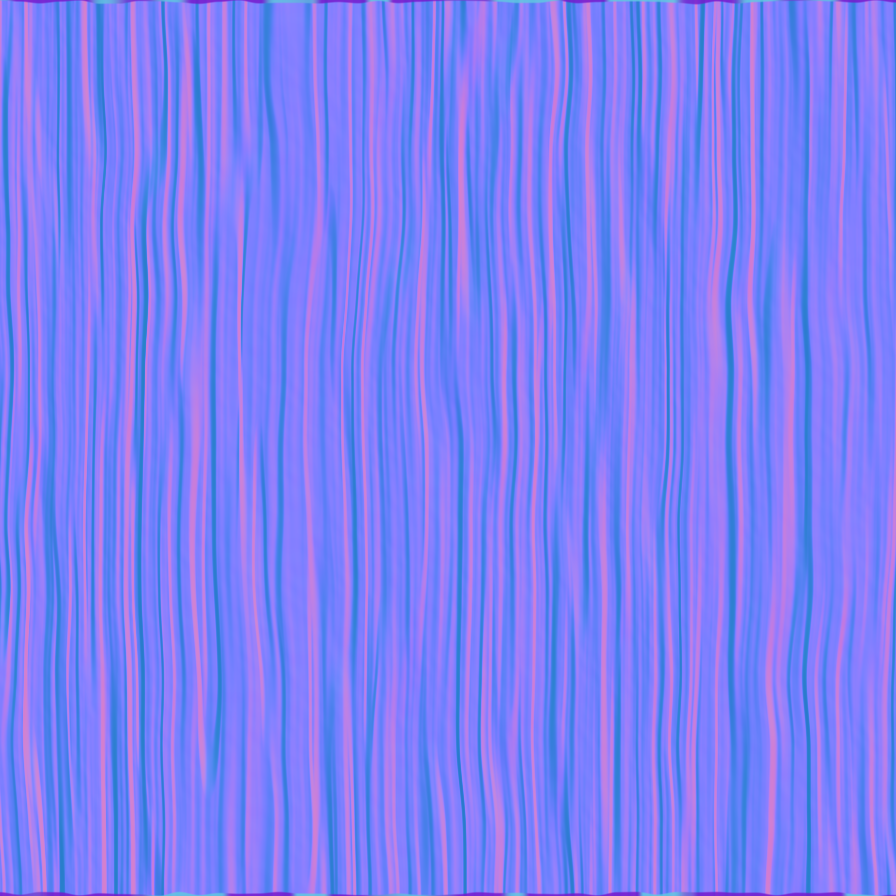
Reproduce this texture map procedurally as a WebGL 1 fragment shader.

```glsl
precision highp float;
// Tangent-space normal map of rough bark with long vertical grooves and fine fibres.
uniform vec2 u_resolution;

float hash(vec2 p) {
  p = fract(p * vec2(0.1031, 0.1137) + 0.317);
  p += dot(p, p.yx + 33.33);
  return fract((p.x + p.y) * p.x * 7.13 + p.y * 3.7);
}

float valueNoise(vec2 p) {
  vec2 i = floor(p), f = fract(p);
  f = f * f * (3.0 - 2.0 * f);
  return mix(mix(hash(i), hash(i + vec2(1.0, 0.0)), f.x),
             mix(hash(i + vec2(0.0, 1.0)), hash(i + vec2(1.0, 1.0)), f.x), f.y);
}

// One fibre: smooth noise along y, with its own random offset
float fibre(float column, float y) {
  y += 17.0 * hash(vec2(column, 91.0));
  float i = floor(y), f = fract(y);
  f = f * f * (3.0 - 2.0 * f);
  return mix(hash(vec2(column, i)), hash(vec2(column, i + 1.0)), f);
}

// Neighbouring fibres blended across x
float grain(vec2 p) {
  float i = floor(p.x), f = fract(p.x);
  f = f * f * f * (f * (f * 6.0 - 15.0) + 10.0);
  return mix(fibre(i, p.y), fibre(i + 1.0, p.y), f);
}

float barkHeight(vec2 p) {
  // Wavering of the strands and uneven spacing
  p.x += 0.012 * valueNoise(p * vec2(7.0, 5.0) + 5.0)
       + 0.006 * valueNoise(p * vec2(16.0, 12.0) + 40.0)
       + 0.05 * valueNoise(vec2(p.x * 5.0, p.y * 0.3) + 70.0);

  // Plateaus cut by wide and narrow grooves
  float depth = mix(0.3, 1.0, valueNoise(p * vec2(13.0, 1.8) + 20.0));
  float h = 0.0115 * depth * smoothstep(0.3, 0.56, grain(p * vec2(50.0, 2.8) + 100.0));
  h += 0.0042 * smoothstep(0.28, 0.6, grain(p * vec2(88.0, 3.0) + 300.0));

  // Fine fibres and faint surface bumps
  h += 0.003 * grain(p * vec2(95.0, 3.0) + 500.0);
  h += 0.0018 * grain(p * vec2(165.0, 4.0) + 700.0);
  h += 0.0008 * grain(p * vec2(260.0, 6.0) + 900.0);
  h += 0.0004 * valueNoise(vec2(p.x * 130.0 + p.y * 20.0, p.y * 70.0));
  return h;
}

void main() {
  vec2 uv = gl_FragCoord.xy / u_resolution;

  // Slope by central differences, softly limited
  vec2 e = vec2(0.001, 0.0);
  vec2 slope = vec2(barkHeight(uv - e.xy) - barkHeight(uv + e.xy),
                    barkHeight(uv - e.yx) - barkHeight(uv + e.yx)) / (2.0 * e.x);
  slope.y *= 0.6;
  vec2 n = 0.7 * slope / sqrt(1.0 + dot(slope, slope));
  n.x -= 0.015;
  vec3 color = vec3(0.5 + 0.5 * n, 1.0 - 0.44 * dot(n, n));

  // Ragged thin seam along the top and bottom borders
  float side = step(0.5, uv.y) * 50.0;
  float border = min(uv.y, 1.0 - uv.y);
  float seam = valueNoise(vec2(uv.x * 26.0, side + 3.0));
  float reach = 0.0045 * valueNoise(vec2(uv.x * 45.0, side + 9.0));
  vec3 seamColor = mix(vec3(0.46, 0.1, 0.8), vec3(0.38, 0.78, 0.88),
                       smoothstep(0.5, 0.75, seam));
  float seamMask = 1.0 - smoothstep(reach - 0.001, reach + 0.0015, border);
  color = mix(color, seamColor, 0.85 * seamMask);

  gl_FragColor = vec4(color, 1.0);
}
```
